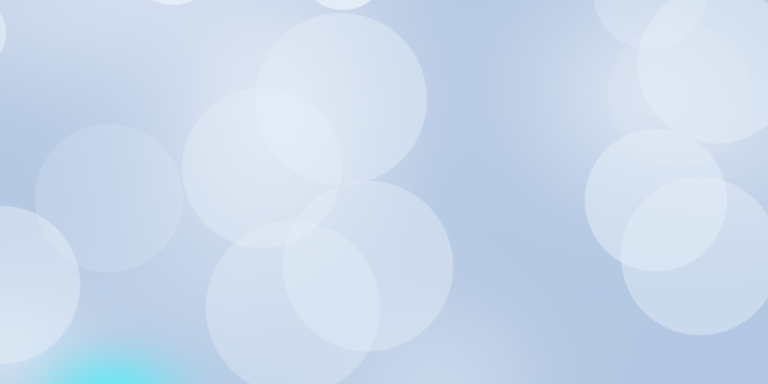
A WebGL 2 fragment shader for this background:

```glsl
#version 300 es
precision highp float;
// Pale blue bokeh backdrop: wide gaussian glows lift a blue base toward white,
// a cyan glow rises from the lower edge, and translucent discs are layered on top.
// Lengths are in canvas heights, with the origin at the lower left.

uniform vec2 u_resolution;
out vec4 fragColor;

const vec3 BASE_TOP    = vec3(0.71, 0.785, 0.89);
const vec3 BASE_BOTTOM = vec3(0.70, 0.78, 0.885);
const vec3 GLOW_COLOR  = vec3(0.90, 0.925, 0.965);
const vec3 DISC_COLOR  = vec3(0.90, 0.935, 0.97);
const vec3 CYAN_COLOR  = vec3(0.42, 0.91, 0.96);

const vec2 CYAN_CENTER = vec2(0.29, -0.03);
const vec2 CYAN_SIZE   = vec2(0.17, 0.105);
const float CYAN_STRENGTH = 1.0;
const float EDGE_SOFTNESS = 0.003;

// Glows: center in xy, falloff size in zw
const int GLOW_COUNT = 7;
const vec4 GLOWS[GLOW_COUNT] = vec4[](
    vec4(0.72, 0.70, 0.30, 0.36),
    vec4(1.70, 0.76, 0.32, 0.28),
    vec4(0.25, 1.00, 0.50, 0.24),
    vec4(1.14, -0.02, 0.27, 0.25),
    vec4(0.02, 0.09, 0.22, 0.17),
    vec4(1.97, 0.62, 0.20, 0.20),
    vec4(0.55, 0.35, 0.35, 0.40));
const float GLOW_STRENGTH[GLOW_COUNT] = float[](
    0.80, 0.70, 0.55, 0.42, 0.60, 0.30, 0.25);

// Discs: center in xy, radius in z
const int DISC_COUNT = 14;
const vec3 DISCS[DISC_COUNT] = vec3[](
    vec3(0.888, 0.742, 0.224), vec3(0.682, 0.563, 0.208),
    vec3(0.763, 0.198, 0.227), vec3(0.958, 0.307, 0.222),
    vec3(0.284, 0.484, 0.193), vec3(0.003, 0.258, 0.206),
    vec3(1.693, 1.020, 0.148), vec3(1.771, 0.753, 0.188),
    vec3(1.867, 0.833, 0.206), vec3(1.823, 0.333, 0.206),
    vec3(1.708, 0.479, 0.185), vec3(0.893, 1.091, 0.117),
    vec3(0.451, 1.104, 0.117), vec3(-0.078, 0.914, 0.094));
const float DISC_OPACITY[DISC_COUNT] = float[](
    0.45, 0.40, 0.38, 0.42, 0.20, 0.48, 0.35,
    0.12, 0.50, 0.45, 0.52, 0.90, 0.90, 0.65);

float gaussianGlow(vec2 p, vec2 center, vec2 size) {
    vec2 d = (p - center) / size;
    return exp(-dot(d, d));
}

float discMask(vec2 p, vec3 disc) {
    float dist = length(p - disc.xy) - disc.z;
    return 1.0 - smoothstep(-EDGE_SOFTNESS, EDGE_SOFTNESS, dist);
}

void main() {
    vec2 p = gl_FragCoord.xy / u_resolution.y;
    vec3 color = mix(BASE_BOTTOM, BASE_TOP, p.y);

    // Soft background light
    for (int i = 0; i < GLOW_COUNT; i++) {
        float glow = gaussianGlow(p, GLOWS[i].xy, GLOWS[i].zw);
        color = mix(color, GLOW_COLOR, GLOW_STRENGTH[i] * glow);
    }
    float cyan = gaussianGlow(p, CYAN_CENTER, CYAN_SIZE);
    color = mix(color, CYAN_COLOR, CYAN_STRENGTH * cyan);

    // Translucent discs
    for (int i = 0; i < DISC_COUNT; i++) {
        color = mix(color, DISC_COLOR, DISC_OPACITY[i] * discMask(p, DISCS[i]));
    }
    fragColor = vec4(color, 1.0);
}
```
